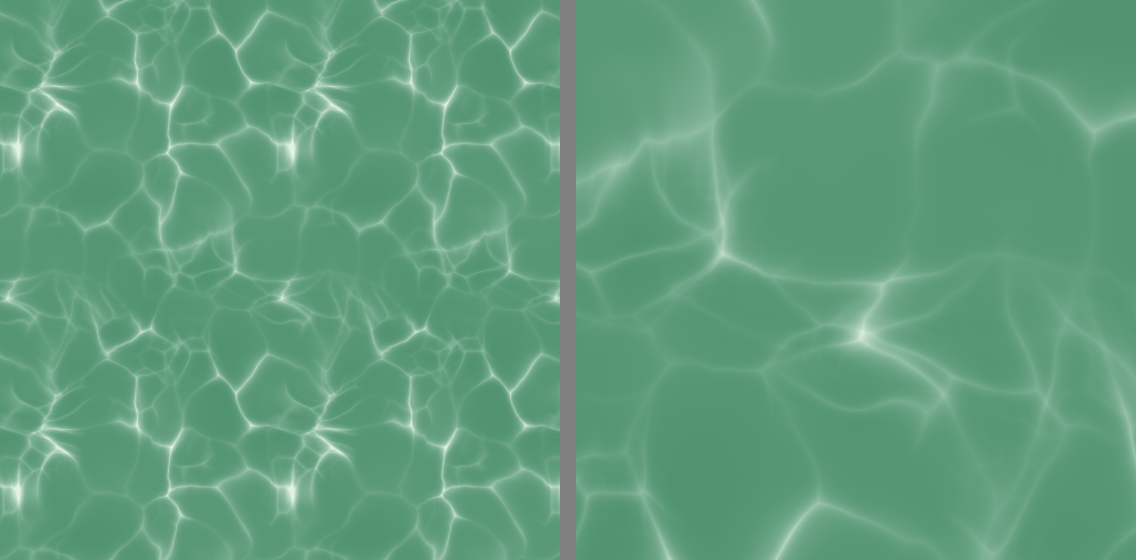
Left: the whole. Right: its middle third, enlarged.
A three.js fragment shader for this texture:

```glsl
// Sunlit green pool water: a pale caustic net over soft green, repeating
// about 2.04 times across and 1.63 times up. Two warped periodic Voronoi
// webs give the strands; periodic noise fades them and adds fine wisps.
varying vec2 vUv;

float hash(vec2 p) {
  return fract(sin(dot(p, vec2(127.1, 311.7))) * 43758.5453);
}

vec2 wrapCell(vec2 cell, vec2 period) {
  return floor(mod(cell + 0.5, period));
}

// Value noise over one tile, with a whole number of cells per tile
float noise(vec2 tileUv, vec2 period, float seed) {
  vec2 p = tileUv * period;
  vec2 cell = floor(p);
  vec2 f = fract(p);
  f = f * f * (3.0 - 2.0 * f);
  float a = hash(wrapCell(cell, period) + seed);
  float b = hash(wrapCell(cell + vec2(1.0, 0.0), period) + seed);
  float c = hash(wrapCell(cell + vec2(0.0, 1.0), period) + seed);
  float d = hash(wrapCell(cell + 1.0, period) + seed);
  return mix(mix(a, b, f.x), mix(c, d, f.x), f.y);
}

vec2 noise2(vec2 tileUv, vec2 period, float seed) {
  return vec2(noise(tileUv, period, seed), noise(tileUv, period, seed + 37.0)) - 0.5;
}

// x: closeness to a cell border, y: closeness to a junction (both 0 when on it)
vec2 web(vec2 tileUv, vec2 period, float seed) {
  vec2 p = tileUv * period;
  vec2 cell = floor(p);
  vec3 nearest = vec3(9.0);
  for (int j = -2; j <= 2; j++) {
    for (int i = -2; i <= 2; i++) {
      vec2 neighbour = cell + vec2(float(i), float(j));
      vec2 id = wrapCell(neighbour, period) + seed;
      vec2 site = neighbour + 0.5 + 0.9 * (vec2(hash(id), hash(id + 61.0)) - 0.5);
      float d = length(p - site);
      if (d < nearest.x) nearest = vec3(d, nearest.xy);
      else if (d < nearest.y) nearest = vec3(nearest.x, d, nearest.y);
      else if (d < nearest.z) nearest.z = d;
    }
  }
  return nearest.yz - nearest.x;
}

void main() {
  vec2 tileUv = (vUv - vec2(0.1, 0.538)) / vec2(0.4896, 0.612);

  // Refraction bends the net at three sizes
  vec2 bent = tileUv + 0.13 * noise2(tileUv, vec2(4.0, 5.0), 3.0);
  bent += 0.045 * noise2(tileUv, vec2(10.0, 12.0), 11.0);
  bent += 0.010 * noise2(bent, vec2(30.0, 38.0), 19.0);

  // Strands brighten and vanish along their length, with one calmer band
  float calm = 0.5 + 0.5 * cos(6.28318 * tileUv.y);
  float fade = smoothstep(0.2, 0.85, noise(tileUv, vec2(7.0, 9.0), 23.0));
  fade = (0.15 + 0.85 * fade) * (1.0 - 0.4 * calm * calm);
  float fineFade = smoothstep(0.35, 0.85, noise(tileUv, vec2(6.0, 7.0), 41.0));

  // Main net: wide halo, thin core and hot junctions
  vec2 net = web(bent, vec2(5.0, 6.0), 5.0);
  float light = fade * (0.17 * exp(-5.0 * net.x) + 0.42 * exp(-15.0 * net.x));
  light += 0.55 * fade * exp(-9.0 * net.y);

  // Fainter, smaller net
  vec2 fineNet = web(bent + 0.03 * noise2(tileUv, vec2(9.0, 11.0), 53.0), vec2(8.0, 10.0), 71.0);
  light += fineFade * (0.20 * exp(-9.0 * fineNet.x) + 0.15 * exp(-8.0 * fineNet.y));

  // Fibrous wisps gathered around the strands
  float ridge = 1.0 - abs(2.0 * noise(bent, vec2(22.0, 28.0), 83.0) - 1.0);
  float fibre = 1.0 - abs(2.0 * noise(bent, vec2(48.0, 60.0), 97.0) - 1.0);
  light += (0.07 * pow(ridge, 5.0) + 0.04 * pow(fibre, 4.0)) * fineFade * exp(-2.5 * net.x);

  // Broad, gentle variation of the water itself
  light += 0.09 * noise(bent, vec2(5.0, 6.0), 101.0) - 0.01;

  vec3 water = vec3(0.315, 0.575, 0.440);
  vec3 sunlight = vec3(0.88, 0.95, 0.90);
  gl_FragColor = vec4(mix(water, sunlight, clamp(light, 0.0, 1.0)), 1.0);
}
```
